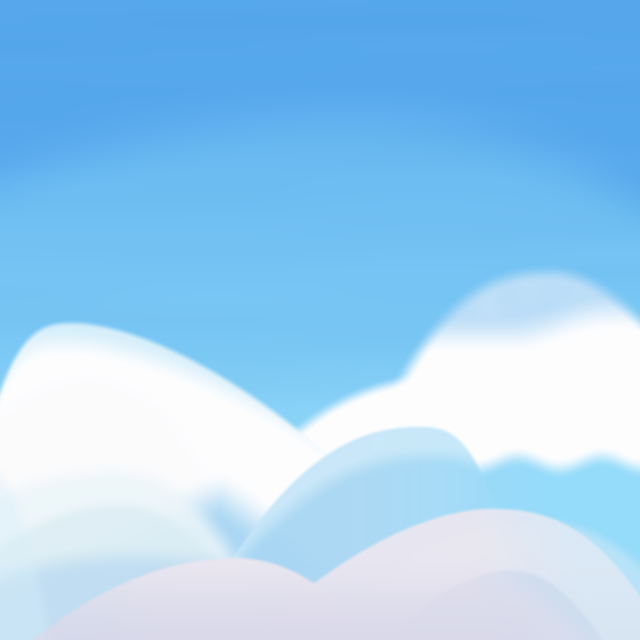
This texture is drawn by a WebGL 1 fragment shader. Its source:

```glsl
precision highp float;
// Soft painted clouds under a blue sky with a broad, faint dome of light.
// Every cloud is an asymmetric power-curve hump with a feathered edge;
// translucent humps are layered from the far sky to the pink foreground.

uniform vec2 u_resolution;

const vec3 SKY_TOP = vec3(0.335, 0.655, 0.925);
const vec3 SKY_DOME = vec3(0.415, 0.725, 0.945);
const vec3 SKY_MID = vec3(0.470, 0.775, 0.955);
const vec3 SKY_LOW = vec3(0.560, 0.840, 0.970);
const vec3 WHITE = vec3(0.992, 0.993, 0.998);
const vec3 HAZE = vec3(0.760, 0.875, 0.970);
const vec3 RIM = vec3(0.840, 0.935, 0.980);
const vec3 POOL_LEFT = vec3(0.640, 0.830, 0.950);
const vec3 POOL_RIGHT = vec3(0.585, 0.860, 0.980);
const vec3 MIST = vec3(0.850, 0.925, 0.950);
const vec3 SHADE = vec3(0.720, 0.845, 0.940);
const vec3 PINK = vec3(0.920, 0.905, 0.940);
const vec3 LILAC = vec3(0.855, 0.850, 0.915);
const vec3 PALE_BLUE = vec3(0.850, 0.915, 0.965);
const float CRISP = 0.004;
const float SOFT = 0.012;
const float FEATHER = 0.025;
const float DOME_BLUR = 0.065;
const float GRAIN = 0.012;

float hash(vec2 p) {
  return fract(sin(dot(p, vec2(127.1, 311.7))) * 43758.5453);
}

float noise(vec2 p) {
  vec2 cell = floor(p);
  vec2 f = fract(p);
  f = f * f * (3.0 - 2.0 * f);
  float low = mix(hash(cell), hash(cell + vec2(1.0, 0.0)), f.x);
  float high = mix(hash(cell + vec2(0.0, 1.0)), hash(cell + 1.0), f.x);
  return mix(low, high, f.y);
}

// Coverage below a hump; each flank is (steepness, exponent).
float hump(vec2 p, vec2 peak, vec2 left, vec2 right, float blur) {
  float dx = p.x - peak.x;
  vec2 flank = dx < 0.0 ? left : right;
  float a = max(abs(dx), 0.0001);
  float drop = flank.x * pow(a, flank.y);
  float slope = drop * flank.y / a;
  float depth = (peak.y - drop - p.y) / sqrt(1.0 + slope * slope);
  return smoothstep(-blur, blur, depth);
}

vec3 sky(vec2 p) {
  vec3 inner = mix(SKY_MID, SKY_DOME, smoothstep(0.48, 0.82, p.y));
  inner = mix(SKY_LOW, inner, smoothstep(0.27, 0.5, p.y));
  float dome = hump(p, vec2(0.55, 0.815), vec2(0.32, 2.0), vec2(0.62, 2.0), DOME_BLUR);
  float streak = noise(p * vec2(3.0, 28.0)) - 0.5;
  return mix(SKY_TOP, inner, dome) + GRAIN * streak;
}

void main() {
  vec2 p = gl_FragCoord.xy / u_resolution;
  vec3 col = sky(p);

  // Right cloud: hazy crown, white body and its sloping shoulder
  float crown = hump(p, vec2(0.865, 0.574), vec2(6.2, 2.5), vec2(2.8, 1.8), 0.015);
  float bodyTop = 0.475 + 0.035 * smoothstep(0.8, 0.95, p.x);
  float body = 1.0 - smoothstep(bodyTop - 0.03, bodyTop + 0.04, p.y);
  float wisps = 0.15 * noise(p * vec2(34.0, 14.0));
  vec3 crownColor = mix(HAZE, WHITE, max(body, wisps));
  col = mix(col, crownColor, crown * mix(0.88, 1.0, body));
  col = mix(col, WHITE, hump(p, vec2(0.72, 0.41), vec2(2.6, 2.5), vec2(0.3, 2.0), SOFT));

  // Left cloud with a pale blue rim
  float bank = hump(p, vec2(0.117, 0.495), vec2(67.0, 3.0), vec2(0.95, 1.65), 0.006);
  float bankCore = hump(p, vec2(0.105, 0.465), vec2(55.0, 3.0), vec2(0.72, 1.65), FEATHER);
  col = mix(col, mix(RIM, WHITE, bankCore), bank);
  float fold = hump(p, vec2(0.14, 0.41), vec2(3.0, 2.0), vec2(4.5, 2.0), 0.02);
  col = mix(col, WHITE * 0.985, 0.6 * fold);

  // Blue opening between the clouds and the pool under the right cloud
  vec3 pool = mix(POOL_LEFT, POOL_RIGHT, smoothstep(0.5, 0.9, p.x));
  float gap = hump(p, vec2(0.345, 0.225), vec2(0.7, 1.2), vec2(0.9, 1.1), 0.04);
  col = mix(col, pool, 0.92 * gap);
  float ripple = 0.277 + 0.009 * cos(48.0 * (p.x - 0.94));
  float under = 1.0 - smoothstep(ripple - 0.018, ripple + 0.018, p.y);
  col = mix(col, pool, under * smoothstep(0.69, 0.76, p.x));

  // Translucent blue mound, lighter along its rim
  float mound = hump(p, vec2(0.655, 0.333), vec2(3.1, 2.2), vec2(49.0, 2.8), CRISP);
  float moundCore = hump(p, vec2(0.68, 0.288), vec2(2.2, 2.2), vec2(3.0, 2.0), 0.018);
  vec3 moundRim = mix(pool, RIM, 0.68);
  col = mix(col, mix(moundRim, pool, 0.88 * moundCore), 0.94 * mound);

  // Mist layers over the foot of the left cloud
  float mistHigh = hump(p, vec2(0.17, 0.262), vec2(1.3, 2.0), vec2(8.0, 2.5), 0.02);
  float mistLow = hump(p, vec2(0.19, 0.211), vec2(1.8, 2.0), vec2(4.0, 2.0), SOFT);
  float shadow = hump(p, vec2(0.2, 0.13), vec2(0.8, 2.0), vec2(0.5, 2.0), 0.025);
  float leftVeil = hump(p, vec2(-0.02, 0.27), vec2(1.0, 2.0), vec2(28.0, 2.0), SOFT);
  col = mix(col, mix(WHITE, MIST, 0.5), 0.85 * mistHigh);
  col = mix(col, MIST, 0.75 * mistLow);
  col = mix(col, SHADE, 0.75 * shadow);
  col = mix(col, RIM, 0.4 * leftVeil);

  // Pink foreground humps, with a pale blue sheen on the right one
  vec3 blush = mix(LILAC, PINK, smoothstep(0.0, 0.14, p.y));
  float farVeil = hump(p, vec2(0.84, 0.185), vec2(1.5, 2.0), vec2(3.2, 2.1), SOFT);
  col = mix(col, PALE_BLUE, 0.5 * farVeil);
  float rightHump = hump(p, vec2(0.765, 0.205), vec2(1.12, 1.75), vec2(5.1, 2.5), CRISP);
  float sheen = smoothstep(0.74, 0.92, p.x + 0.35 * (p.y - 0.1));
  vec3 rightColor = mix(blush, PALE_BLUE, 0.75 * sheen);
  float crease = hump(p, vec2(0.8, 0.108), vec2(3.0, 2.0), vec2(5.5, 2.0), 0.005);
  float creaseCore = hump(p, vec2(0.775, 0.085), vec2(3.0, 2.0), vec2(4.5, 2.0), 0.03);
  float creaseEdge = crease * (1.0 - creaseCore) * smoothstep(0.72, 0.84, p.x);
  rightColor = mix(rightColor, LILAC, 0.5 * crease);
  rightColor = mix(rightColor, SHADE, 0.35 * creaseEdge);
  col = mix(col, rightColor, 0.95 * rightHump);
  float leftHump = hump(p, vec2(0.37, 0.128), vec2(1.26, 2.0), vec2(2.7, 2.0), CRISP);
  col = mix(col, blush, leftHump * mix(0.8, 0.97, smoothstep(0.05, 0.3, p.x)));

  gl_FragColor = vec4(clamp(col, 0.0, 1.0), 1.0);
}
```
